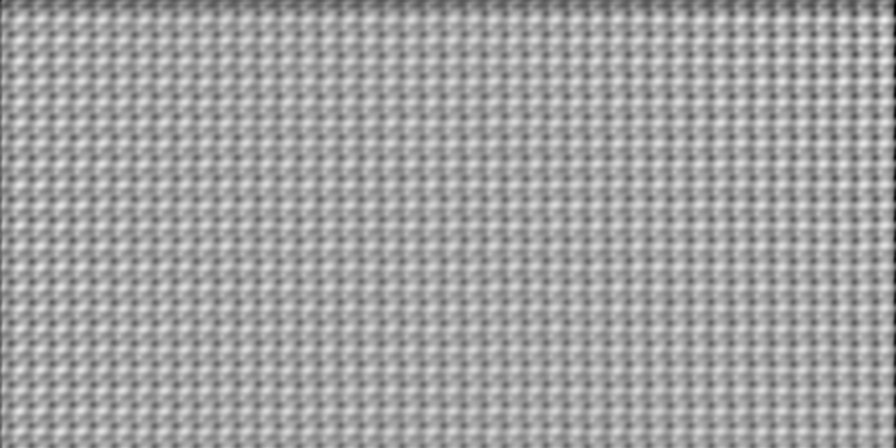
Reproduce this pattern procedurally as a Shadertoy shader.

```glsl
const float TAU = 6.2831853;
const float ROWS = 21.76;            // repeats down the canvas height
const float BASE_GREY = 0.635;
const vec2 PHASE = vec2(0.03, 0.06); // moves the bumps left and up
const float ROW_WEIGHT = 0.065;      // dark grooves between rows
const vec2 COLUMN_WEIGHT = vec2(0.07, 0.085);    // left, right
const vec2 DIAGONAL_WEIGHT = vec2(0.06, 0.025);  // left, right
const float LIP_WEIGHT = 0.032;      // sharpens the upper edge of each bump
const vec2 LOBE_CENTRE = vec2(-0.2, 0.42);
const float LOBE_STRENGTH = 0.11;
const vec2 PIT_CENTRE = vec2(-0.44, -0.28);
const float PIT_STRENGTH = 0.12;
const float WEAR = 0.04;
const float RIM_WIDTH = 0.009;
const float TOP_SHADE_WIDTH = 0.026;

float hash(vec2 p) {
    vec3 q = fract(vec3(p.xyx) * 0.1031);
    q += dot(q, q.yzx + 33.33);
    return fract((q.x + q.y) * q.z);
}

float valueNoise(vec2 p) {
    vec2 cell = floor(p), f = fract(p);
    f = f * f * (3.0 - 2.0 * f);
    float low = mix(hash(cell), hash(cell + vec2(1.0, 0.0)), f.x);
    float high = mix(hash(cell + vec2(0.0, 1.0)), hash(cell + 1.0), f.x);
    return mix(low, high, f.y);
}

// Soft round spot repeated once per cell
float spot(vec2 grid, vec2 centre, float tightness) {
    vec2 offset = fract(grid - centre + 0.5) - 0.5;
    return exp(-dot(offset, offset) * tightness);
}

// Embossed dimple relief; the light shifts from diagonal to frontal across.
float dimple(vec2 grid, float across) {
    vec2 angle = TAU * grid;
    float relief = mix(COLUMN_WEIGHT.x, COLUMN_WEIGHT.y, across) * cos(angle.x)
                 + ROW_WEIGHT * cos(angle.y)
                 + mix(DIAGONAL_WEIGHT.x, DIAGONAL_WEIGHT.y, across) * cos(angle.x + angle.y)
                 + LIP_WEIGHT * cos(2.0 * angle.y - 0.5);

    // Weaker second highlight and a dark pit in each cell
    relief += LOBE_STRENGTH * (spot(grid, LOBE_CENTRE, 45.0) - 0.07);
    return relief - PIT_STRENGTH * (spot(grid, PIT_CENTRE, 38.0) - 0.08);
}

void mainImage(out vec4 fragColor, in vec2 fragCoord) {
    vec2 uv = fragCoord / iResolution.xy;
    float aspect = iResolution.x / iResolution.y;
    vec2 p = vec2(uv.x * aspect, 1.0 - uv.y);   // y runs down from the top
    vec2 grid = p * ROWS + PHASE;

    // Small irregularity between repeats
    vec2 wobble = vec2(valueNoise(grid * 0.7), valueNoise(grid * 0.7 + 57.0)) - 0.5;
    float relief = dimple(grid + 0.06 * wobble, uv.x);

    // Contrast rises towards the sides and the upper right
    float side = abs(2.0 * uv.x - 1.0);
    float gain = 0.9 + 0.2 * side * side + 0.35 * uv.x * uv.x * uv.y * uv.y;
    float grey = BASE_GREY + gain * relief;
    grey += WEAR * (valueNoise(grid * 3.1) - 0.5);

    // Shaded border with a beaded rim
    float left = p.x, right = aspect - p.x, top = p.y;
    float sideRim = 1.0 - smoothstep(0.0, RIM_WIDTH, min(left, right));
    float topRim = 1.0 - smoothstep(0.0, RIM_WIDTH, top);
    float topShade = 1.0 - smoothstep(0.4 * TOP_SHADE_WIDTH, 1.3 * TOP_SHADE_WIDTH, top);
    float beads = 0.75 + 0.25 * cos(TAU * (grid.x + grid.y));
    grey -= 0.15 * topShade + beads * (0.4 * sideRim + 0.2 * topRim);

    fragColor = vec4(vec3(clamp(grey, 0.0, 1.0)), 1.0);
}
```
